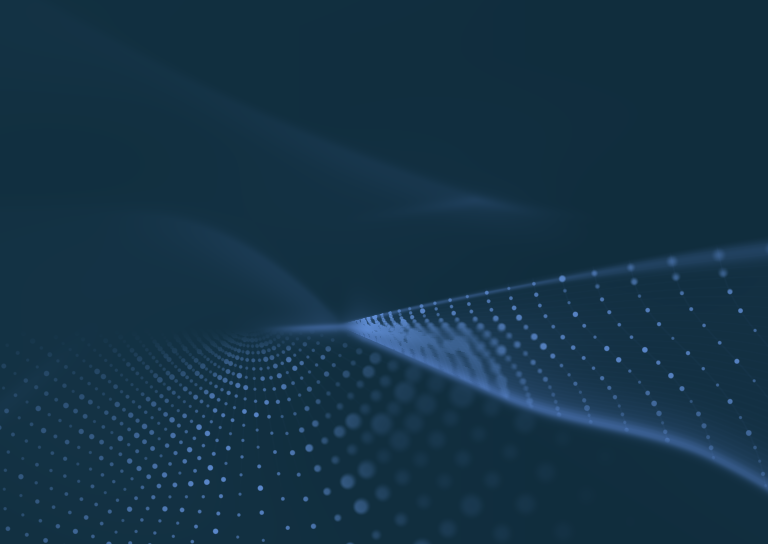
Reproduce this background procedurally as a WebGL 2 fragment shader.

```glsl
#version 300 es
precision highp float;
// Two dotted sheets of a folded wave under a dark blue haze.
// Each sheet maps the canvas to a warped grid; dots stay round because cell
// offsets are brought back to canvas space with the inverse Jacobian.
uniform vec2 u_resolution;
out vec4 outColor;

float hash(vec2 c) {
  return fract(sin(dot(c, vec2(41.3, 289.1))) * 4375.5);
}

// Soft band around zero, with separate falloff below and above
float band(float d, float below, float above) {
  float s = d / (d < 0.0 ? below : above);
  return exp(-s * s);
}

// Round dots at the cell centres of grid g, sized in canvas heights
float dots(vec2 g, float radius, float blur) {
  mat2 jac = mat2(dFdx(g), dFdy(g)) * u_resolution.y;
  if (!(abs(determinant(jac)) > 0.01)) return 0.0;
  mat2 toCanvas = inverse(jac);
  float soft = max(blur, 0.8 / u_resolution.y);
  float sum = 0.0;
  for (int j = -1; j <= 1; j++)
    for (int i = -1; i <= 1; i++) {
      vec2 cell = floor(g) + vec2(i, j);
      float h = hash(cell);
      float d = length(toCanvas * (cell + 0.5 - g));
      float r = radius * (0.65 + 0.6 * h * h);
      sum += (0.55 + 0.45 * h) * (1.0 - smoothstep(r - soft, r + soft, d));
    }
  return min(sum, 1.0);
}

// Thin threads along the columns of a grid
float threads(float g) {
  float width = max(fwidth(g), 0.0001);
  return 1.0 - smoothstep(0.0, 1.2, abs(fract(g) - 0.5) / width);
}

void main() {
  vec2 p = gl_FragCoord.xy / u_resolution.y;
  p.x *= 1.412 * u_resolution.y / u_resolution.x;

  // Background and broad haze
  vec3 color = mix(vec3(0.064, 0.176, 0.240), vec3(0.068, 0.186, 0.250),
                   smoothstep(1.2, 0.1, p.x));
  float haze = 0.012 * sin(p.x * 5.0 + 2.0 * sin(p.y * 4.0)) * sin(p.y * 6.0 + p.x);
  haze += 0.025 * exp(-dot(p - vec2(0.25, 0.3), p - vec2(0.25, 0.3)) * 9.0);

  // Distant wisps
  float wx = p.x - 0.873;
  float far = p.y - (0.632 - 0.32 * wx + 0.16 * wx * wx);
  haze += 0.06 * band(far, 0.045, 0.014) * smoothstep(0.0, 0.8, p.x) * smoothstep(1.15, 0.85, p.x);
  haze += 0.025 * band(far, 0.17, 0.02) * smoothstep(1.1, 0.6, p.x);
  float branch = p.y - 0.63 + 0.15 * abs(wx);
  haze += 0.06 * band(branch, 0.012, 0.012) * smoothstep(0.28, 0.0, abs(wx));
  haze += 0.06 * exp(-length((p - vec2(0.873, 0.632)) * vec2(18.0, 60.0)));

  // Left hill sloping into the fold
  float hx = max(p.x - 0.24, 0.0);
  float hill = p.y - (0.6 - 1.35 * hx * hx);
  haze += 0.12 * band(hill, 0.06, 0.014) * smoothstep(0.15, 0.6, p.x)
        * smoothstep(0.66, 0.58, p.x) * smoothstep(0.36, 0.41, p.y);
  haze += 0.02 * band(hill, 0.2, 0.03) * smoothstep(0.65, 0.4, p.x);
  haze += 0.04 * band(p.y - 0.33 + 0.8 * (0.1 - p.x), 0.03, 0.02) * smoothstep(0.2, 0.0, p.x);

  // Right sheet between its two edges
  float t = p.x - 0.62;
  float tc = max(t, 0.004);
  float top = 0.402 + 0.24 * tc - 0.08 * tc * tc;
  float low = 0.402 - 0.43 * tc + 0.055 * smoothstep(0.3, 0.68, tc)
            - 0.6 * pow(max(tc - 0.65, 0.0), 2.0);
  float v = (top - p.y) / (top - low);
  float inside = smoothstep(-0.06, -0.03, v) * smoothstep(1.03, 0.98, v) * smoothstep(0.01, 0.06, t);
  vec2 sheet = vec2(8.0 * (log(tc + 0.03) - 0.35 * v + 0.04 * sin(v * 6.0)),
                    11.0 * v + 4.0 * v * v * v + 0.5);
  float edgeBlur = smoothstep(0.3, 0.75, t) * smoothstep(0.22, 0.0, v);
  float midBlur = exp(-pow((t - 0.22) / 0.12, 2.0)) * smoothstep(0.15, 0.5, v);
  float defocus = max(edgeBlur, midBlur);
  float sheetDots = dots(sheet, 0.0042 + 0.006 * defocus, 0.0012 + 0.007 * defocus);
  float light = inside * sheetDots * mix(0.8, 0.38, defocus) * mix(1.0, 0.45, smoothstep(0.55, 0.95, v));
  haze += inside * (0.035 + 0.03 * threads(sheet.x) + 0.015 * threads(sheet.y * 2.0));
  haze += inside * 0.08 * exp(-pow((t - 0.25) / 0.2, 2.0)) * smoothstep(0.0, 0.5, v);

  // Lit edges of the right sheet and the fold
  float begin = smoothstep(0.0, 0.05, t);
  float ridge = p.y - low;
  haze += begin * 0.36 * band(ridge, 0.009, 0.016) * mix(1.0, 0.75, smoothstep(0.5, 0.8, t));
  haze += begin * 0.15 * band(ridge, 0.015, 0.06);
  float rim = 0.004 + 0.016 * smoothstep(0.3, 0.8, t);
  haze += begin * mix(0.32, 0.2, smoothstep(0.2, 0.6, t)) * band(p.y - top, rim, rim * 0.7);
  float fold = p.y - 0.397 - 0.04 * (p.x - 0.56);
  haze += 0.35 * band(fold, 0.009, 0.006) * smoothstep(0.46, 0.58, p.x) * smoothstep(0.71, 0.62, p.x);
  haze += 0.1 * band(fold, 0.03, 0.025) * smoothstep(0.4, 0.56, p.x) * smoothstep(0.75, 0.6, p.x);

  // Left sheet fanning out below the fold
  vec2 q = vec2(p.x - 0.46, 0.44 - p.y);
  float angle = atan(q.x, q.y);
  float reach = length(q);
  float bend = min(angle, 0.0);
  vec2 fan = vec2(9.0 * angle - 6.0 * bend * bend,
                  8.0 * log(reach + 0.02) + 20.0 * q.y * smoothstep(0.1, -0.3, q.x));
  float bokeh = smoothstep(0.2, 0.85, angle) * smoothstep(0.17, 0.38, reach);
  float fanDots = dots(fan, 0.0042 + 0.014 * bokeh, 0.0013 + 0.009 * bokeh);
  float below = smoothstep(0.04, 0.11, q.y) * smoothstep(0.0, -0.02, ridge * step(0.0, t) - 0.02 * step(t, 0.0));
  float focus = mix(0.28, 0.85, exp(-pow((angle + 0.05) / 0.65, 2.0)));
  focus = max(focus, 0.75 * smoothstep(0.3, 0.1, reach) * smoothstep(0.0, 0.5, angle));
  focus *= mix(0.45, 1.0, smoothstep(0.06, 0.22, q.y + max(q.x, 0.0)));
  focus = mix(focus, 0.11, bokeh) * smoothstep(1.2, 0.85, p.x);
  light += below * fanDots * focus;
  haze += below * 0.035 * threads(fan.x) * smoothstep(0.4, 0.1, reach) * smoothstep(-0.9, -0.2, angle);

  color = mix(color, vec3(0.36, 0.53, 0.84), clamp(haze, 0.0, 0.8));
  color = mix(color, vec3(0.42, 0.61, 0.92), clamp(light, 0.0, 1.0));
  outColor = vec4(color, 1.0);
}
```
